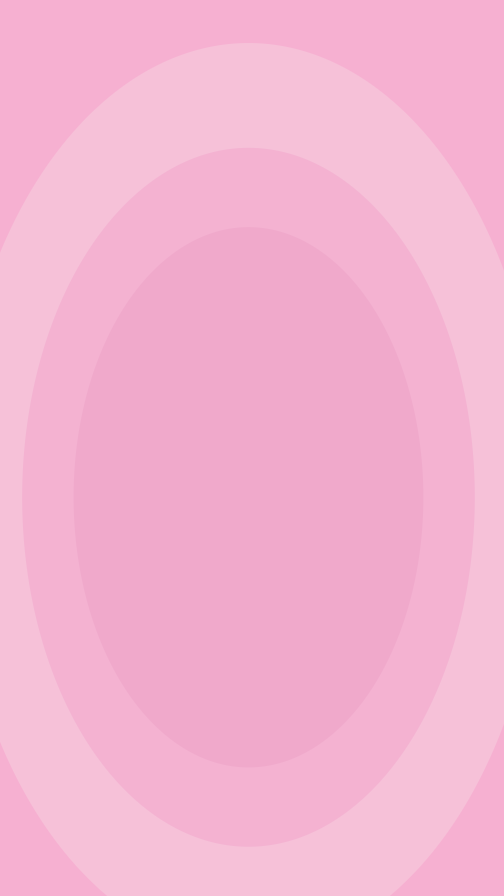
Give the GLSL for this background, as a Shadertoy shader.

```glsl
// Antialiased coverage of an ellipse; offset and radii are canvas fractions
float ellipseMask(vec2 offset, vec2 radii) {
    vec2 q = offset / radii;
    float k = length(q);
    vec2 slope = q / (radii * iResolution.xy);
    float pixelDistance = k * (k - 1.0) / max(length(slope), 1e-5);
    return clamp(0.5 - pixelDistance, 0.0, 1.0);
}

void mainImage(out vec4 fragColor, in vec2 fragCoord) {
    vec2 offset = fragCoord / iResolution.xy - vec2(0.493, 0.445);

    // Flat pink backdrop
    vec3 color = vec3(0.965, 0.690, 0.820);

    // Nested ovals, from the pale outer one to the deep core
    color = mix(color, vec3(0.963, 0.755, 0.847), ellipseMask(offset, vec2(0.585, 0.507)));
    color = mix(color, vec3(0.955, 0.697, 0.820), ellipseMask(offset, vec2(0.449, 0.390)));
    color = mix(color, vec3(0.941, 0.663, 0.796), ellipseMask(offset, vec2(0.347, 0.3015)));

    fragColor = vec4(color, 1.0);
}
```
